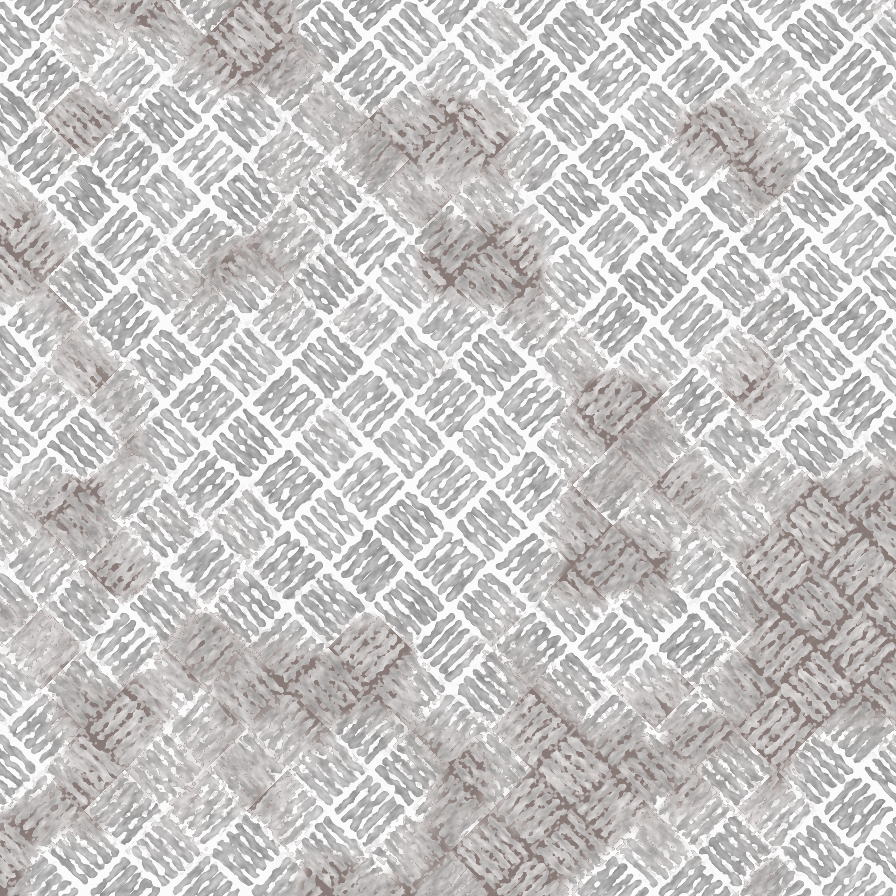
Write a Shadertoy shader that draws this texture.

```glsl
// Diagonal basket weave of rough grey strokes on white, eleven repeats each way.
// The plane is turned 45 degrees into square blocks of five wobbly bars whose
// direction alternates; layered noise adds mottling, crumbs and brown stains.

float hash(vec2 p) {
    return fract(sin(dot(p, vec2(127.1, 311.7))) * 43758.5453);
}

float noise(vec2 p) {
    vec2 i = floor(p), f = fract(p);
    f = f * f * (3.0 - 2.0 * f);
    return mix(mix(hash(i), hash(i + vec2(1, 0)), f.x),
               mix(hash(i + vec2(0, 1)), hash(i + vec2(1, 1)), f.x), f.y);
}

float fbm(vec2 p) {
    float sum = 0.0, amp = 0.57;
    for (int i = 0; i < 3; i++) {
        sum += amp * noise(p);
        p = p * 2.03 + 17.3;
        amp *= 0.5;
    }
    return sum;
}

// Signed distance to the nearest of five parallel round-ended bars
float barDistance(float along, float across) {
    float k = clamp(round(across / 0.185), -2.0, 2.0);
    float halfLength = 0.385 + 0.03 * (hash(vec2(k, 4.0)) - 0.5);
    return length(vec2(max(abs(along) - halfLength, 0.0), across - k * 0.185)) - 0.068;
}

void mainImage(out vec4 fragColor, in vec2 fragCoord) {
    vec2 uv = fragCoord / iResolution.xy;

    // Turned grid: one unit is one block
    vec2 q = uv * 11.0 - vec2(0.03, 0.55);
    vec2 r = vec2(q.x + q.y, q.x - q.y);
    vec2 cell = round(r);
    vec2 f = r - cell;
    bool falling = mod(cell.x + cell.y, 2.0) < 0.5;
    vec2 bar = falling ? f.yx : f;

    // Worn patches, shifted a little from block to block
    float blockTone = hash(cell + 3.7);
    float patches = fbm(uv * 7.0 + 5.2) + 0.1 * (blockTone - 0.5);
    float wear = smoothstep(0.47, 0.66, patches);
    float stain = smoothstep(0.6, 0.72, patches);

    // Bars with a wandering centre line and ragged edges
    bar.y += 0.06 * (noise(r * 6.0 + 31.0) - 0.5);
    float grain = noise(r * 21.0 + 9.0);
    float d = barDistance(bar.x, bar.y);
    d += 0.07 * (noise(r * 10.0) - 0.5) + (0.025 + 0.03 * wear) * (grain - 0.5);
    float aa = 9.0 / iResolution.y;
    float ink = 1.0 - smoothstep(-aa, aa, d);

    // Ground: white, then grey crumbs with brown rims, then brown stain
    vec3 brown = vec3(0.53, 0.48, 0.465);
    vec3 ground = vec3(0.985);
    float crumb = smoothstep(0.5, 0.68, noise(r * 17.0 + 50.0));
    float rim = crumb * (1.0 - crumb) * 4.0;
    ground = mix(ground, vec3(0.84, 0.83, 0.825), crumb * wear);
    ground = mix(ground, brown, 0.55 * rim * wear);
    ground = mix(ground, brown, stain * (1.0 - 0.6 * crumb));

    // Stroke tone: mottled along its length, paler where worn
    vec2 streak = falling ? r.yx : r;
    float mottle = fbm(streak * vec2(6.0, 13.0) + 70.0) - 0.5;
    float tone = 0.715 + 0.32 * mottle + 0.08 * (blockTone - 0.5);
    tone += 0.05 * (grain - 0.5) + 0.025 * wear;
    tone -= 0.05 * smoothstep(-0.05, 0.0, d) * (1.0 - wear);
    vec3 stroke = tone * mix(vec3(1.0), vec3(1.01, 0.995, 0.99), wear);

    fragColor = vec4(mix(ground, stroke, ink), 1.0);
}
```
